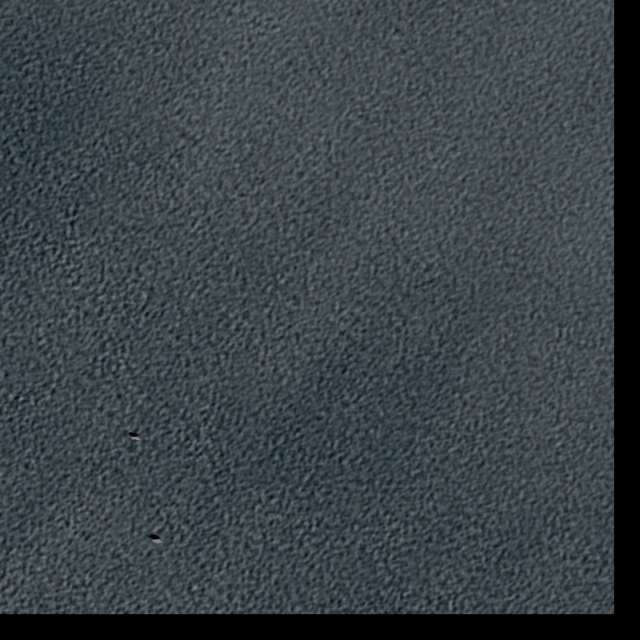
Write a three.js fragment shader that draws this texture.

```glsl
varying vec2 vUv;

const vec3 SHADOW_COLOR = vec3(0.150, 0.180, 0.190);
const vec3 LIGHT_COLOR = vec3(0.360, 0.400, 0.424);
const vec3 COOL_TINT = vec3(-0.012, 0.000, 0.012);
const vec3 PIT_COLOR = vec3(0.015, 0.018, 0.020);
const vec3 RIM_COLOR = vec3(0.60, 0.58, 0.57);
const vec2 LIGHT_DIR = vec2(-0.87, 0.49);
const float SHEET_RIGHT = 0.9597;
const float SHEET_BOTTOM = 0.0403;

// Unit gradient for one lattice cell
vec2 cellGradient(vec2 cell) {
  vec3 h = fract(cell.xyx * vec3(0.1031, 0.1030, 0.0973));
  h += dot(h, h.yzx + 33.33);
  float angle = 6.2832 * fract((h.x + h.y) * h.z);
  return vec2(cos(angle), sin(angle));
}

float gradientNoise(vec2 p) {
  vec2 cell = floor(p);
  vec2 f = fract(p);
  vec2 blend = f * f * f * (f * (f * 6.0 - 15.0) + 10.0);
  float a = dot(cellGradient(cell), f);
  float b = dot(cellGradient(cell + vec2(1.0, 0.0)), f - vec2(1.0, 0.0));
  float c = dot(cellGradient(cell + vec2(0.0, 1.0)), f - vec2(0.0, 1.0));
  float d = dot(cellGradient(cell + vec2(1.0, 1.0)), f - vec2(1.0, 1.0));
  return mix(mix(a, b, blend.x), mix(c, d, blend.x), blend.y);
}

vec2 rotate(vec2 p, float angle) {
  float c = cos(angle);
  float s = sin(angle);
  return vec2(c * p.x + s * p.y, c * p.y - s * p.x);
}

// Pebbled surface height, its lattice turned off the canvas axes
float grainHeight(vec2 p) {
  vec2 q = rotate(p, 0.75);
  return gradientNoise(q * vec2(108.0, 128.0) + 40.0)
       + 0.45 * gradientNoise(rotate(q, 0.9) * 190.0 + 90.0);
}

// Height difference along the light gives the lit relief
float litRelief(vec2 p, vec2 lightDir, float reach) {
  vec2 halfStep = lightDir * reach;
  return grainHeight(p - halfStep) - grainHeight(p + halfStep);
}

// Separate light and dark grains, slightly long up to the right
float grainSpecks(vec2 p) {
  return gradientNoise(rotate(p, 0.95) * vec2(92.0, 138.0) + 17.0)
       + 0.8 * gradientNoise(rotate(p, 0.45) * vec2(118.0, 168.0) + 61.0);
}

float softBlob(vec2 p, vec2 center, vec2 radius, float angle) {
  vec2 q = rotate(p - center, angle) / radius;
  return exp(-dot(q, q));
}

// Broad soft folds running up to the right
float foldTone(vec2 p) {
  float tone = 0.43 + 0.16 * smoothstep(0.5, 1.7, p.x + p.y);
  tone -= 0.17 * softBlob(p, vec2(0.06, 0.84), vec2(0.30, 0.11), 1.1);
  tone += 0.10 * softBlob(p, vec2(0.38, 0.87), vec2(0.22, 0.07), 1.0);
  tone -= 0.12 * softBlob(p, vec2(0.58, 0.37), vec2(0.30, 0.11), 0.6);
  tone -= 0.06 * softBlob(p, vec2(0.82, 0.14), vec2(0.30, 0.16), 0.7);
  tone += 0.05 * softBlob(p, vec2(0.10, 0.12), vec2(0.25, 0.18), 0.4);
  vec2 along = rotate(p, 0.9);
  tone += 0.11 * gradientNoise(along * vec2(3.0, 8.0) + 7.0);
  tone += 0.09 * gradientNoise(along * vec2(9.0, 17.0) + 23.0);
  return tone;
}

float ellipseMask(vec2 p, vec2 radius, float edge) {
  float dist = (length(p / radius) - 1.0) * min(radius.x, radius.y);
  return 1.0 - smoothstep(-edge, edge, dist);
}

// Small torn pit with a bright lower lip
vec3 addPit(vec3 color, vec2 p, vec2 center, float size) {
  vec2 q = rotate(p - center, -0.15);
  q.y += 0.0015 * gradientNoise(p * 190.0);
  float rim = ellipseMask(q - size * vec2(0.6, -0.62), size * vec2(0.8, 0.28), 0.0014);
  float hole = ellipseMask(q, size * vec2(0.9, 0.36), 0.0012);
  color = mix(color, RIM_COLOR, 0.85 * rim);
  return mix(color, PIT_COLOR, hole);
}

float sheetMask(vec2 p, float edge) {
  return (1.0 - smoothstep(SHEET_RIGHT - edge, SHEET_RIGHT + edge, p.x))
       * smoothstep(SHEET_BOTTOM - edge, SHEET_BOTTOM + edge, p.y);
}

void main() {
  vec2 p = vUv;

  // Leather tone from folds, lit grain and specks
  float fold = foldTone(p);
  float grain = 0.62 * litRelief(p, LIGHT_DIR, 0.0021) + 0.72 * grainSpecks(p);
  float strength = mix(0.92, 0.66, smoothstep(0.5, 1.6, p.x + p.y));
  strength *= 1.0 + 0.4 * gradientNoise(p * 14.0);
  float tone = fold + strength * grain;
  vec3 color = mix(SHADOW_COLOR, LIGHT_COLOR, clamp(tone, -0.5, 1.7));

  // Cooler folds and faint colour mottling
  color += COOL_TINT * smoothstep(0.55, 0.30, fold);
  color += vec3(0.016, 0.000, -0.014) * gradientNoise(p * 62.0 + 11.0);

  // Two pits near the lower left
  for (int i = 0; i < 2; i++) {
    float k = float(i);
    color = addPit(color, p, vec2(0.208 + 0.033 * k, 0.321 - 0.160 * k), 0.0085 + 0.001 * k);
  }

  gl_FragColor = vec4(color * sheetMask(p, 0.0009), 1.0);
}
```
